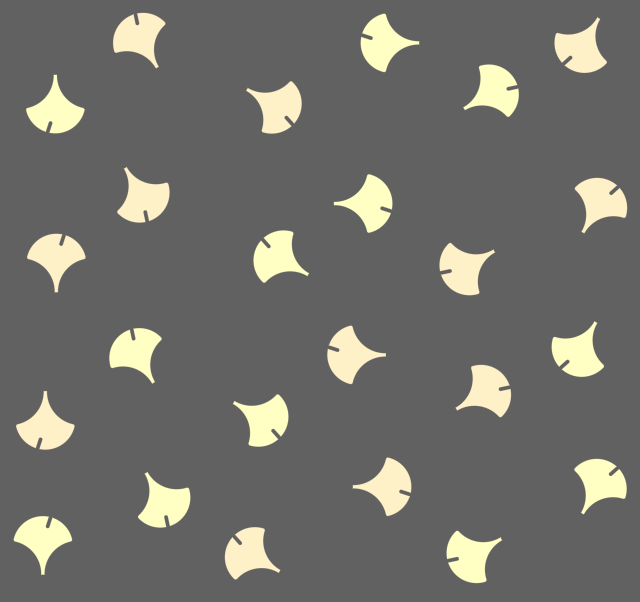
A Shadertoy shader for this pattern:

```glsl
const vec3 GROUND = vec3(0.38);
const vec3 YELLOW = vec3(1.0, 1.0, 0.77);
const vec3 CREAM = vec3(1.0, 0.945, 0.78);

const vec2 GRID = vec2(6.0, 4.0);      // leaves across and up
const vec2 JITTER = vec2(0.2, 0.1);    // wander, in cells
const float STAGGER = 0.2;             // shift of alternate columns, in cells
const float LEAF_RADIUS = 0.0469;      // in canvas widths
const float MARGIN = 0.067;            // closest leaf centre to the border
const float TURNS = 12.0;              // number of leaf directions
const float EDGE_SOFTNESS = 0.75;      // in pixels

// Leaf proportions, in leaf radii
const vec2 HOLLOW_CENTRE = vec2(1.165, -0.93);
const float HOLLOW_RADIUS = 1.11;
const float STEM_END = -0.95;
const float CORNER_RADIUS = 0.07;
const vec2 NOTCH_INNER = vec2(0.16, 0.66);
const vec2 NOTCH_OUTER = vec2(0.31, 1.12);
const float NOTCH_RADIUS = 0.062;

vec2 hash2(vec2 p) {
    vec2 q = vec2(dot(p, vec2(127.1, 311.7)), dot(p, vec2(269.5, 183.3)));
    return fract(sin(q) * 43758.5453);
}

vec2 rotate(vec2 p, float angle) {
    float c = cos(angle), s = sin(angle);
    return vec2(c * p.x + s * p.y, c * p.y - s * p.x);
}

// Intersection of two distances with a rounded corner
float roundMax(float a, float b, float r) {
    return min(max(a, b), -r) + length(max(vec2(a, b) + r, 0.0));
}

float capsule(vec2 p, vec2 a, vec2 b, float r) {
    vec2 ab = b - a;
    float t = clamp(dot(p - a, ab) / dot(ab, ab), 0.0, 1.0);
    return length(p - a - ab * t) - r;
}

// Fan leaf: disc with hollow flanks, a cut stem and a slanted notch
float fanLeaf(vec2 p) {
    float disc = length(p) - 1.0;
    float flank = HOLLOW_RADIUS - length(vec2(abs(p.x), p.y) - HOLLOW_CENTRE);
    float blade = max(roundMax(disc, flank, CORNER_RADIUS), STEM_END - p.y);
    return max(blade, -capsule(p, NOTCH_INNER, NOTCH_OUTER, NOTCH_RADIUS));
}

// Staggered, jittered cell centre kept inside the canvas
vec2 leafCentre(vec2 cell, vec2 canvas) {
    vec2 offset = (hash2(cell + 3.0) * 2.0 - 1.0) * JITTER;
    offset.y += STAGGER * (mod(cell.x, 2.0) * 2.0 - 1.0);
    vec2 centre = (cell + 0.5 + offset) * canvas / GRID;
    return clamp(centre, vec2(MARGIN), canvas - MARGIN);
}

void mainImage(out vec4 fragColor, in vec2 fragCoord) {
    vec2 canvas = vec2(1.0, iResolution.y / iResolution.x);
    vec2 p = fragCoord / iResolution.x;
    float soft = EDGE_SOFTNESS / (iResolution.x * LEAF_RADIUS);
    float count = GRID.x * GRID.y;
    vec3 color = GROUND;

    for (float i = 0.0; i < count; i++) {
        vec2 cell = vec2(mod(i, GRID.x), floor((i + 0.5) / GRID.x));
        // Shuffled index shares out directions and colours evenly
        float kind = mod(i * 7.0, count);
        float angle = kind * 6.2831853 / TURNS;
        vec2 local = rotate(p - leafCentre(cell, canvas), angle) / LEAF_RADIUS;
        float cover = 1.0 - smoothstep(-soft, soft, fanLeaf(local));
        color = mix(color, kind < count * 0.5 ? YELLOW : CREAM, cover);
    }
    fragColor = vec4(color, 1.0);
}
```
